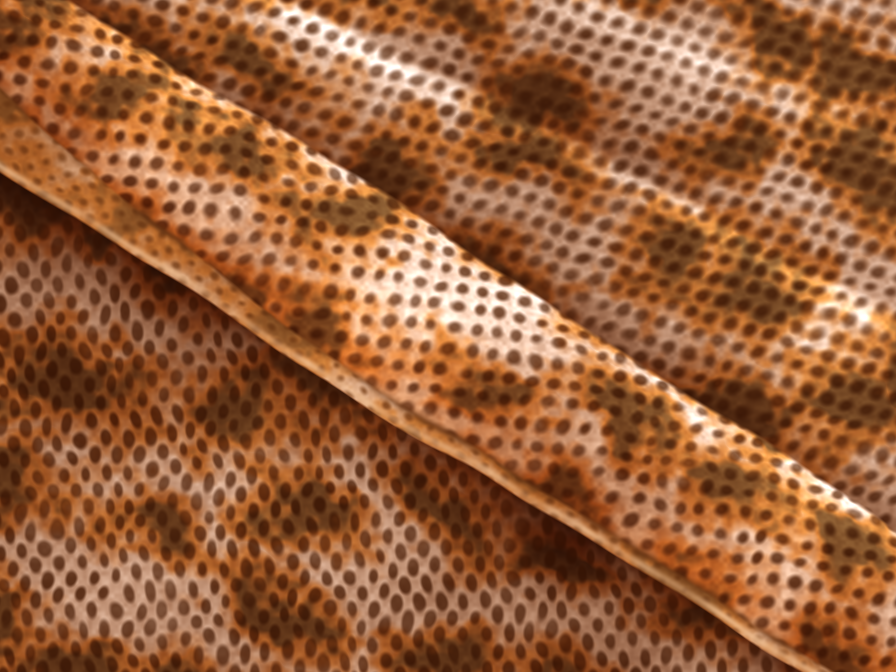
This texture is drawn by a WebGL 2 fragment shader. Its source:

```glsl
#version 300 es
precision highp float;
// Folded mesh cloth with a leopard print: staggered elliptical holes over
// noise-warped spots, drawn as a lower sheet, a rolled hem and upper folds.
// Curved fold lines split the sheets and drive the highlights and shadows.
uniform vec2 u_resolution;
out vec4 fragColor;

float hash(vec2 p) {
  return fract(sin(dot(p, vec2(127.1, 311.7))) * 43758.5453);
}

float noise(vec2 p) {
  vec2 i = floor(p), f = fract(p);
  f = f * f * (3.0 - 2.0 * f);
  return mix(mix(hash(i), hash(i + vec2(1, 0)), f.x),
             mix(hash(i + vec2(0, 1)), hash(i + vec2(1, 1)), f.x), f.y);
}

float fbm(vec2 p) {
  float sum = 0.0, amp = 0.53;
  for (int i = 0; i < 4; i++) {
    sum += amp * noise(p);
    p = p * 2.03 + 17.3;
    amp *= 0.5;
  }
  return sum;
}

mat2 rot(float a) {
  return mat2(cos(a), -sin(a), sin(a), cos(a));
}

// Relative distance to the nearest spot: 0 at its centre, about 1 at its rim
float spotField(vec2 p) {
  p += 0.7 * (vec2(fbm(p * 2.2), fbm(p * 2.2 + 31.0)) - 0.5);
  vec2 cell = floor(p);
  float nearest = 9.0;
  for (int y = -1; y <= 1; y++) {
    for (int x = -1; x <= 1; x++) {
      vec2 id = cell + vec2(x, y);
      vec2 centre = id + 0.5 + 0.6 * (vec2(hash(id), hash(id + 5.7)) - 0.5);
      vec2 d = rot(hash(id + 2.3) - 0.5) * (p - centre);
      vec2 radius = vec2(0.38 + 0.2 * hash(id + 8.1), 0.24 + 0.12 * hash(id + 3.9));
      nearest = min(nearest, length(d / radius));
    }
  }
  return nearest;
}

// Printed, perforated cloth under a given light
vec3 fabric(vec2 p, vec2 cell, float tilt, float holeSize, float light, float blur) {
  // Dye: cream ground, wide orange fringe, mottled brown core
  float spot = spotField(rot(-0.35) * p * vec2(4.9, 5.3) + 3.0);
  spot += 0.5 * (noise(p * 70.0) - 0.5) + 0.5 * (noise(p * 28.0) - 0.5);
  vec3 dye = mix(vec3(1.0, 0.87, 0.79), vec3(0.88, 0.53, 0.22),
                 0.95 * (1.0 - smoothstep(0.85, 1.75, spot)));
  dye = mix(dye, vec3(0.44, 0.29, 0.16), 0.85 * (1.0 - smoothstep(0.4, 1.0, spot)));

  // Mesh: two interleaved lattices of holes
  vec2 wobble = vec2(noise(p * 20.0), noise(p * 20.0 + 7.0)) - 0.5;
  vec2 q = rot(tilt) * (p + 0.012 * wobble) / cell;
  vec2 a = fract(q) - 0.5, b = fract(q + 0.5) - 0.5;
  float centreDist = sqrt(min(dot(a, a), dot(b, b)));
  float radius = holeSize + 0.09 * (noise(p * 30.0 + 50.0) - 0.5);
  float hole = 1.0 - smoothstep(radius - blur, radius + blur, centreDist);
  hole *= 0.66 + 0.34 * noise(p * 16.0 + 21.0);

  // Raised threads, weave grain and warm falloff into shadow
  light = max(light, 0.1);
  light *= 1.0 + 0.07 * sin(6.2832 * q.y) * cos(6.2832 * q.x);
  light *= 0.92 + 0.16 * noise(p * 150.0);
  vec3 tint = pow(vec3(light), vec3(0.8, 1.2, 1.55));
  vec3 depth = mix(vec3(0.25, 0.09, 0.015), dye * tint * vec3(0.6, 0.48, 0.36), 0.45);
  return mix(dye * tint, depth, hole);
}

void main() {
  vec2 p = gl_FragCoord.xy / u_resolution.y;
  float wave = 0.012 * (noise(p.xx * 7.0) - 0.5);

  // Heights of the hem and of the fold ridges
  float hem = 0.75 - 0.66 * p.x + 0.03 * p.x * p.x + wave;
  float hemTop = hem + 0.025 + 0.1 * exp(-4.0 * p.x);
  float ridge = 1.06 - 0.6 * p.x - 0.03 * p.x * p.x - wave;
  float ridge2 = 1.22 - 0.52 * p.x + wave;
  float ridge3 = 1.42 - 0.47 * p.x - wave;
  float uneven = 0.6 * (fbm(p * 3.5) - 0.5);

  // Lower sheet in the shade of the hem
  float below = max(hem - p.y, 0.0);
  vec3 col = fabric(p + 4.0, vec2(0.033, 0.052), 0.08, 0.24,
                    0.76 - 0.46 * exp(-11.0 * below) + uneven, 0.09);

  // Main fold, foreshortened toward its bright ridge, warmer near the hem
  float down = max(ridge - p.y, 0.0);
  vec2 bent = p + vec2(0.5, 0.85) * 0.03 * exp(-18.0 * down);
  vec3 fold = fabric(bent, vec2(0.050, 0.043), 0.6, 0.20,
                     0.83 + 0.26 * exp(-9.0 * down) + uneven, 0.11);
  fold *= mix(vec3(1.0), vec3(0.94, 0.76, 0.58), exp(-9.0 * max(p.y - hemTop, 0.0)));
  col = mix(col, fold, smoothstep(-0.003, 0.003, p.y - hem));

  // Rolled hem: warm band, dark crease above, pale rim below
  float up = p.y - hem;
  vec3 band = fabric(p * 1.15 + 8.0, vec2(0.043, 0.034), -0.5, 0.15, 0.84 + uneven, 0.13);
  band = mix(band, vec3(0.72, 0.42, 0.17), 0.35);
  float rim = exp(-pow((up - 0.009) / 0.007, 2.0));
  band = mix(band, vec3(0.95, 0.76, 0.58), rim * (0.2 + 0.6 * noise(p * 24.0)));
  col = mix(col, band, smoothstep(-0.003, 0.003, up) * smoothstep(0.004, -0.004, p.y - hemTop));
  float crease = exp(-pow((p.y - hemTop) / 0.007, 2.0));
  col = mix(col, vec3(0.38, 0.19, 0.07), 0.8 * crease * noise(p * 18.0 + 4.0));

  // Upper folds: shadow above each ridge, sheen below it
  float above = max(p.y - ridge, 0.0), above2 = max(p.y - ridge2, 0.0);
  float light = 0.87 + uneven - 0.45 * exp(-11.0 * above);
  light -= 0.24 * smoothstep(0.0, 0.02, above2) * exp(-11.0 * above2);
  light += 0.22 * exp(-pow((p.y - ridge2 + 0.012) / 0.02, 2.0));
  light += 0.18 * exp(-pow((p.y - ridge3 + 0.02) / 0.03, 2.0));
  vec3 upper = fabric(p + 12.0, vec2(0.048, 0.037), 0.35, 0.215, light, 0.11 + 0.06 * p.x * p.y);
  col = mix(col, upper, smoothstep(-0.005, 0.005, p.y - ridge));

  fragColor = vec4(clamp(col, 0.0, 1.0), 1.0);
}
```
